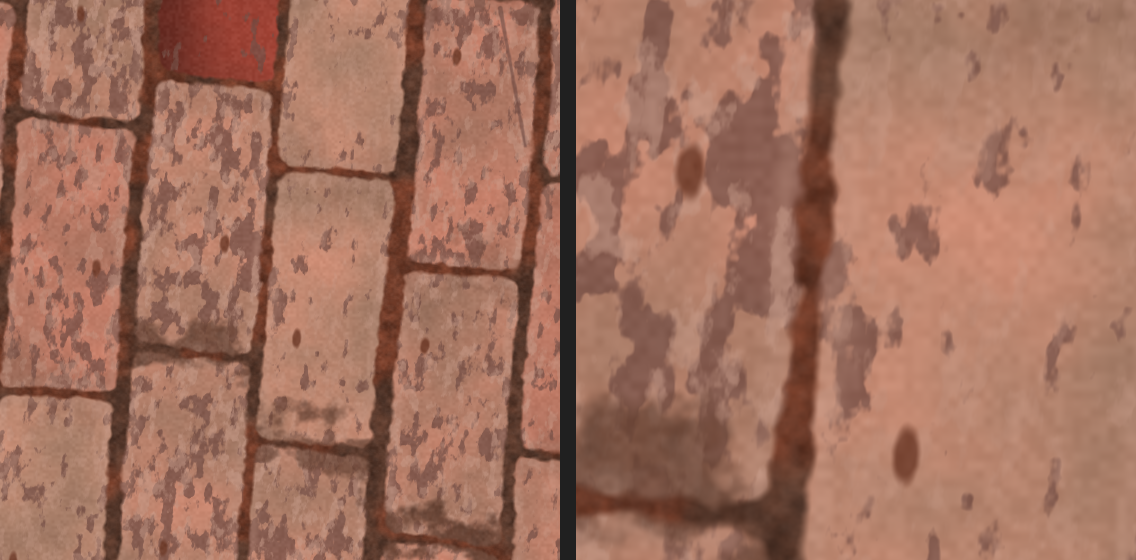
Left, the full canvas; right, a detail of the centre.
Give the GLSL for this texture, as a three.js fragment shader.

```glsl
// Worn clay pavers in leaning columns, each column staggered against the next.
// A sheared grid gives every brick a rounded-box distance; layered value noise
// adds ragged edges, streaky mottling, grime at the joints, pits and grain.
varying vec2 vUv;

const vec2 BRICK = vec2(0.235, 0.49);   // pitch across and up
const float LEAN = 0.08;                // sideways shift of a column over the canvas
const vec3 TAN = vec3(0.70, 0.525, 0.435);
const vec3 ROSE = vec3(0.74, 0.475, 0.395);
const vec3 RED = vec3(0.59, 0.25, 0.20);
const vec3 PALE = vec3(0.77, 0.60, 0.53);
const vec3 MAUVE = vec3(0.46, 0.31, 0.275);
const vec3 DIRT = vec3(0.34, 0.22, 0.17);
const vec3 RUST = vec3(0.43, 0.23, 0.16);

float hash(vec2 p) {
  return fract(sin(dot(p, vec2(127.1, 311.7))) * 43758.5453);
}

float noise(vec2 p) {
  vec2 i = floor(p), f = fract(p);
  f = f * f * (3.0 - 2.0 * f);
  return mix(mix(hash(i), hash(i + vec2(1.0, 0.0)), f.x),
             mix(hash(i + vec2(0.0, 1.0)), hash(i + 1.0), f.x), f.y);
}

float fbm(vec2 p) {
  float sum = 0.0, amp = 0.53;
  for (int i = 0; i < 4; i++) {
    sum += amp * noise(p);
    p = p * 2.03 + 17.3;
    amp *= 0.5;
  }
  return sum;
}

// One of four values, cycling with the column
float pick(vec4 values, float column) {
  vec4 mask = 1.0 - min(abs(mod(column, 4.0) - vec4(0.0, 1.0, 2.0, 3.0)), 1.0);
  return dot(values, mask);
}

float byRow(vec4 low, vec4 mid, vec4 high, vec2 id) {
  return pick(id.y < -0.5 ? low : (id.y < 0.5 ? mid : high), id.x);
}

float jointHalfWidth(float joint) {
  return pick(vec4(0.011, 0.013, 0.008, 0.016), joint);
}

// Dirt gathered at the lower end of a brick
float grimeAt(vec2 id) {
  return byRow(vec4(0.1), vec4(0.15, 0.8, 0.75, 1.0), vec4(0.1, 0.1, 0.15, 0.25), id);
}

float roundedBox(vec2 p, vec2 halfSize, float radius) {
  vec2 q = abs(p) - halfSize + radius;
  return length(max(q, 0.0)) + min(max(q.x, q.y), 0.0) - radius;
}

float segment(vec2 p, vec2 a, vec2 b) {
  vec2 ab = b - a;
  return length(p - a - ab * clamp(dot(p - a, ab) / dot(ab, ab), 0.0, 1.0));
}

void main() {
  // Leaning, slightly wavering grid
  vec2 p = vUv;
  float u = (p.x - LEAN * p.y + 0.04 + 0.012 * (noise(p * 6.0) - 0.5)) / BRICK.x;
  float column = floor(u);
  float shift = pick(vec4(0.297, 0.368, 0.199, 0.03), column) - 0.117 * step(3.5, column);
  float v = (p.y - shift + 0.022 * (fract(u) - 0.5)
             + 0.012 * (noise(p * 9.0 + 40.0) - 0.5)) / BRICK.y;
  vec2 id = vec2(column, floor(v));
  vec2 cell = fract(vec2(u, v)) * BRICK;

  // Ragged brick outline
  float left = jointHalfWidth(column), right = jointHalfWidth(column + 1.0);
  vec2 halfSize = 0.5 * vec2(BRICK.x - left - right, BRICK.y - 0.013);
  vec2 local = cell - 0.5 * BRICK - vec2(0.5 * (left - right), 0.0);
  float d = roundedBox(local, halfSize, 0.022);
  d += 0.012 * (fbm(p * 28.0) - 0.5) + 0.005 * (noise(p * 85.0) - 0.5);
  float depth = max(-d, 0.0);

  // Clay tint and broad shading
  vec2 lean = vec2(p.x - LEAN * p.y, p.y);
  float broad = fbm(lean * 9.0 + id * 5.0);
  float streak = fbm(lean * vec2(58.0, 32.0) + id * 7.0);
  float warm = byRow(vec4(0.1, 0.4, 0.35, 0.6), vec4(0.9, 0.35, 0.2, 0.5),
                     vec4(0.35, 0.5, 0.15, 0.75), id) + 0.5 * step(3.5, column);
  vec3 clay = mix(TAN, ROSE, clamp(warm + broad - 0.5, 0.0, 1.0));
  float isRed = step(abs(column - 1.0) + abs(id.y - 1.0), 0.5);
  clay = mix(clay, RED * mix(0.7, 1.1, smoothstep(-0.11, 0.03, local.x)), isRed);
  clay *= 0.82 + 0.34 * broad;

  // Streaky dark mottling and pale scuffs
  float mottle = byRow(vec4(0.2, 0.75, 0.85, 0.35), vec4(0.5, 0.8, 0.15, 0.6),
                       vec4(0.95, 0.25, 0.1, 0.6), id);
  mottle += 0.2 * (1.0 - smoothstep(0.0, 0.05, depth));
  float limit = mix(0.70, 0.48, mottle) - 0.3 * (broad - 0.5);
  clay = mix(clay, MAUVE, 0.75 * smoothstep(limit - 0.03, limit + 0.09, streak));
  float scuff = fbm(lean * vec2(75.0, 40.0) + 60.0);
  clay = mix(clay, PALE, (0.2 + 0.4 * mottle) * (1.0 - isRed) * smoothstep(0.52, 0.68, scuff));

  // Pale worn rim, one pit per brick, one hairline crack
  float rim = smoothstep(0.0, 0.008, depth) * (1.0 - smoothstep(0.010, 0.024, depth));
  clay = mix(clay, PALE, 0.25 * rim * (1.0 - isRed));
  vec2 pit = (vec2(hash(id + 3.1), hash(id + 8.7)) - 0.5) * vec2(0.12, 0.3);
  float pitDist = length((local - pit) * vec2(1.0, 0.5)) + 0.004 * (streak - 0.5);
  clay = mix(clay, RUST, 0.85 * (1.0 - smoothstep(0.005, 0.010, pitDist)));
  float crack = segment(p, vec2(0.893, 0.985), vec2(0.938, 0.74)) + 0.006 * (streak - 0.5);
  clay = mix(clay, MAUVE, 0.7 * (1.0 - smoothstep(0.001, 0.005, crack)));

  // Grime creeping in from both ends
  float ragged = 0.22 * (fbm(lean * 22.0 + 11.0) - 0.5);
  float lower = grimeAt(id) * (1.0 - smoothstep(0.01, 0.07, cell.y + ragged));
  float upper = grimeAt(id + vec2(0.0, 1.0))
              * (1.0 - smoothstep(0.0, 0.05, BRICK.y - cell.y + ragged));
  clay = mix(clay, DIRT * (0.8 + 0.6 * streak), 0.85 * max(lower, upper));

  // Earthy joints, soft brick edge and fine grain
  vec3 joint = mix(DIRT, RUST, smoothstep(0.35, 0.65, noise(p * 14.0)));
  joint *= 0.65 + 0.7 * fbm(p * 60.0);
  vec3 color = mix(clay, joint, smoothstep(-0.005, 0.003, d));
  color += 0.05 * (noise(p * 190.0) - 0.5);
  gl_FragColor = vec4(color, 1.0);
}
```
